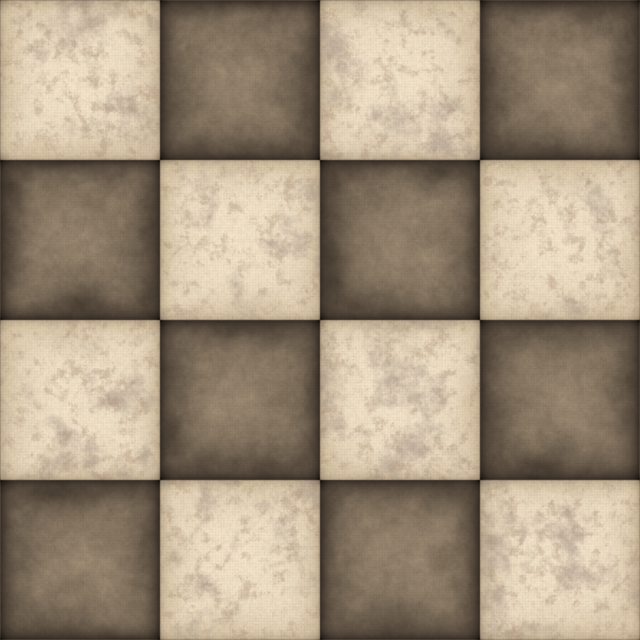
This pattern is drawn by a Shadertoy shader. Its source:

```glsl
// Worn four by four checkerboard of cream and shaded brown tiles with mottled stains

float hash(vec2 p) {
    vec3 q = fract(vec3(p.xyx) * 0.1031);
    q += dot(q, q.yzx + 33.33);
    return fract((q.x + q.y) * q.z);
}

float noise(vec2 p) {
    vec2 i = floor(p), f = fract(p);
    f = f * f * (3.0 - 2.0 * f);
    return mix(mix(hash(i), hash(i + vec2(1, 0)), f.x),
               mix(hash(i + vec2(0, 1)), hash(i + vec2(1, 1)), f.x), f.y);
}

// Layered noise, normalised to 0..1
float fbm(vec2 p) {
    float sum = 0.0, total = 0.0, amp = 1.0;
    for (int i = 0; i < 5; i++) {
        sum += amp * noise(p);
        total += amp;
        amp *= 0.65;
        p = mat2(1.6, 1.2, -1.2, 1.6) * p + 17.3;
    }
    return sum / total;
}

float smoothMin(float a, float b, float k) {
    float h = max(k - abs(a - b), 0.0) / k;
    return min(a, b) - h * h * k * 0.25;
}

void mainImage(out vec4 fragColor, in vec2 fragCoord) {
    vec2 uv = fragCoord / iResolution.xy;
    vec2 p = uv * 4.0;
    vec2 tile = floor(p);

    // Triangle waves: zero on tile borders, alternating in sign per tile
    vec2 wave = abs(fract((p - 0.5) * 0.5) - 0.5) * 2.0 - 0.5;
    vec2 side = clamp(wave * iResolution.xy / 3.0, -1.0, 1.0);
    float lightMask = 0.5 - 0.5 * side.x * side.y;

    // Each tile samples its own region of noise
    vec2 seed = 40.0 * vec2(hash(tile + 3.0), hash(tile + 71.0));
    float clouds = fbm(p * 2.5 + seed);
    float mottle = fbm(p * 6.0 + seed.yx + 90.0);
    float speckle = fbm(p * 17.0 + seed + 150.0);

    // Distance to the tile border, made uneven by wear
    vec2 border = abs(wave);
    float edge = smoothMin(border.x, border.y, 0.1);
    float wornEdge = max(edge + (clouds - 0.5) * 0.22 * smoothstep(0.0, 0.12, edge), 0.0);

    // Cream tile: tan rim, grey stains and rusty specks
    float glow = 1.0 - exp(-wornEdge / 0.11);
    vec3 cream = mix(vec3(0.80, 0.72, 0.60), vec3(0.93, 0.87, 0.77), glow);
    float stain = smoothstep(0.47, 0.76, mottle * 0.65 + clouds * 0.35);
    cream = mix(cream, vec3(0.66, 0.59, 0.53), stain * 0.65);
    cream = mix(cream, vec3(0.67, 0.57, 0.47), smoothstep(0.48, 0.80, speckle) * 0.42);
    cream *= 1.0 - 0.10 * exp(-edge / 0.02);

    // Brown tile: deep shadow around a faded centre
    float fade = 1.0 - exp(-wornEdge / 0.16);
    vec3 brown = mix(vec3(0.24, 0.20, 0.165), vec3(0.59, 0.52, 0.43), fade);
    brown *= 1.0 + (mottle - 0.5) * 0.24 + (speckle - 0.5) * 0.16;
    brown *= 1.0 - 0.22 * exp(-edge / 0.015);

    // Diagonal weave and fine grain
    vec2 diagonal = vec2(uv.x + uv.y, uv.x - uv.y) * 700.0;
    float weave = sin(diagonal.x) * sin(diagonal.y);
    float grain = noise(uv * 300.0) - 0.5;
    vec3 color = mix(brown, cream, lightMask);
    color *= 1.0 + 0.018 * weave + 0.05 * grain;

    fragColor = vec4(clamp(color, 0.0, 1.0), 1.0);
}
```
